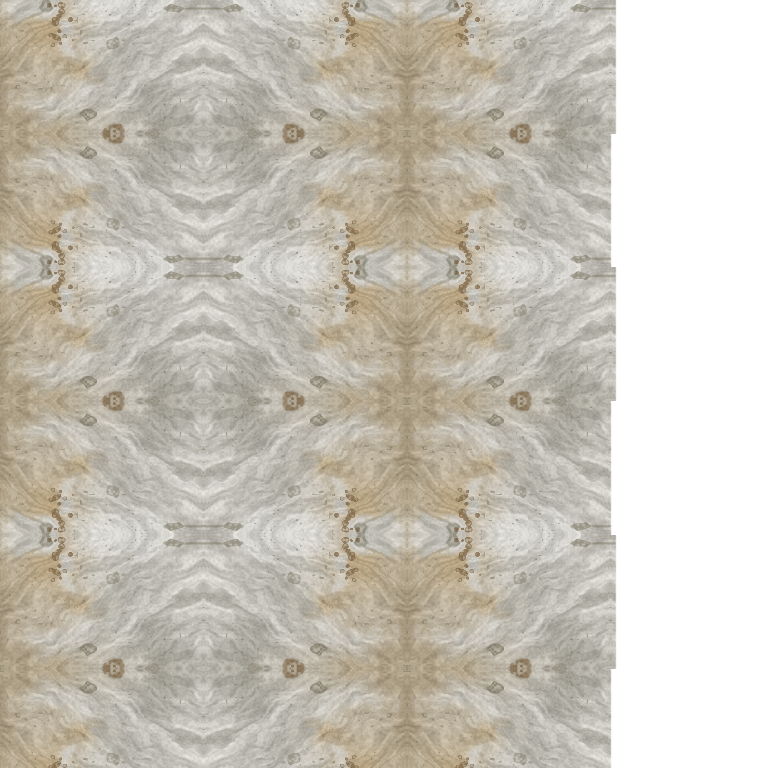
Give the GLSL for this pattern, as a WebGL 1 fragment shader.

```glsl
precision highp float;
uniform vec2 u_resolution;

const float CELL_SCALE = 7.68;               // cell units per canvas
const vec2 CELL = vec2(2.035, 1.337);        // one mirrored quarter
const vec3 PALE = vec3(0.825, 0.815, 0.79);
const vec3 GREY = vec3(0.66, 0.65, 0.615);
const vec3 TAN = vec3(0.68, 0.625, 0.52);
const vec3 OCHRE = vec3(0.70, 0.60, 0.43);
const vec3 BROWN = vec3(0.46, 0.36, 0.23);
const vec3 MOSS = vec3(0.47, 0.45, 0.37);

float hash(vec2 p) {
  vec3 h = fract(vec3(p.xyx) * 0.1031);
  h += dot(h, h.yzx + 33.33);
  return fract((h.x + h.y) * h.z);
}

float noise(vec2 p) {
  vec2 i = floor(p), f = fract(p);
  f = f * f * (3.0 - 2.0 * f);
  return mix(mix(hash(i), hash(i + vec2(1.0, 0.0)), f.x),
             mix(hash(i + vec2(0.0, 1.0)), hash(i + 1.0), f.x), f.y);
}

float fbm(vec2 p) {
  float sum = 0.0, gain = 0.5;
  for (int i = 0; i < 5; i++) {
    sum += gain * noise(p);
    p = mat2(1.6, 1.2, -1.2, 1.6) * p + 17.3;
    gain *= 0.55;
  }
  return sum;
}

// Triangle-wave fold: mirrors every second cell
vec2 mirrorFold(vec2 p, vec2 cell) {
  return abs(mod(p + cell, 2.0 * cell) - cell);
}

// Soft elliptical glow
float glow(vec2 p, vec2 centre, vec2 radius) {
  vec2 d = (p - centre) / radius;
  return exp(-dot(d, d));
}

// Soft brush stroke from a to b
float stroke(vec2 p, vec2 a, vec2 b, float width) {
  vec2 ab = b - a;
  float d = length(p - a - ab * clamp(dot(p - a, ab) / dot(ab, ab), 0.0, 1.0));
  return exp(-d * d / (width * width));
}

// Ragged, pitted mineral spot with a darker rim
float spot(vec2 p, vec2 centre, vec2 radius) {
  float d = length((p - centre) / radius) + 0.6 * (noise(p * 24.0) - 0.5);
  float rim = smoothstep(0.4, 0.85, d);
  float pits = smoothstep(0.35, 0.65, noise(p * 42.0));
  return smoothstep(1.1, 0.85, d) * mix(0.25 + 0.6 * pits, 0.9, rim * 0.7);
}

// Small pebbles gathered around a centre
float pebbles(vec2 p, vec2 centre, vec2 spread) {
  float mask = 0.0;
  for (int i = 0; i < 18; i++) {
    float k = float(i);
    vec2 jitter = vec2(hash(vec2(k, 3.7)), hash(vec2(k, 9.1))) * 2.0 - 1.0;
    float size = mix(0.014, 0.042, hash(vec2(k, 5.3)));
    mask = max(mask, spot(p, centre + jitter * spread, vec2(size, size * 0.85)));
  }
  return mask;
}

// Broken outline of a box
float boxOutline(vec2 p, vec2 halfSize, float width) {
  vec2 d = abs(p) - halfSize;
  float dist = length(max(d, 0.0)) + min(max(d.x, d.y), 0.0);
  return smoothstep(width, 0.0, abs(dist)) * smoothstep(0.25, 0.6, noise(p * 19.0));
}

vec3 marble(vec2 q) {
  // Veins run outward along one diagonal
  vec2 warp = vec2(fbm(q * 2.3), fbm(q * 2.3 + 31.0)) - 0.5;
  vec2 w = q + 0.28 * warp;
  vec2 along = normalize(vec2(1.0, 0.6));
  vec2 r = vec2(dot(w, along), dot(w, vec2(-along.y, along.x)));
  float vein = fbm(r * vec2(2.0, 8.0) + 5.0);
  float fibre = fbm(r * vec2(8.0, 30.0) + 11.0);
  float cloud = fbm(w * 3.0 + 40.0);

  // Grey veins, darkest around the far lower corner
  float greyField = 0.75 * smoothstep(0.40, 0.68, vein) + 0.5 * glow(w, vec2(CELL.x, 0.0), vec2(0.75, 0.45));
  vec3 col = mix(PALE, GREY, clamp(greyField, 0.0, 1.0));

  // Tan bands along two mirror axes, with a star where they cross
  float band = glow(w, vec2(0.2, 0.0), vec2(1.0, 0.24));
  float side = 0.65 * smoothstep(1.3, 0.0, w.x) * smoothstep(0.3, 0.65, cloud);
  float column = 0.7 * exp(-q.x / 0.09) * (0.4 + glow(q, vec2(0.0, 0.5), vec2(1.0, 0.35)));
  col = mix(col, TAN, clamp(0.75 * band + side + column, 0.0, 0.95));
  float feather = stroke(q, vec2(0.02, 0.55), vec2(0.22, 0.82), 0.045)
    + stroke(q, vec2(0.0), vec2(0.28, 0.14), 0.035)
    + 0.8 * stroke(q, vec2(0.0, 0.2), vec2(0.0, 0.75), 0.04)
    + 0.7 * stroke(w, vec2(0.34, 0.47), vec2(0.56, 0.50), 0.05);
  col = mix(col, TAN * 0.88, clamp(feather * (0.25 + 0.6 * fibre), 0.0, 0.8));

  // Ochre stains and bright clearings
  float stain = glow(w, vec2(0.55, 1.05), vec2(0.28, 0.35)) + 0.7 * glow(w, vec2(0.88, 0.68), vec2(0.2, 0.12));
  col = mix(col, OCHRE, clamp(stain * smoothstep(0.35, 0.62, cloud) * 0.75, 0.0, 1.0));
  float bright = glow(w, vec2(0.95, CELL.y), vec2(0.38, 0.2)) + 0.7 * glow(w, vec2(1.55, CELL.y), vec2(0.3, 0.3));
  col = mix(col, vec3(0.845, 0.84, 0.82), clamp(0.8 * bright, 0.0, 0.85));

  // Fine fibres and grain
  col += 0.22 * (fibre - 0.5) + 0.07 * (noise(q * 55.0) - 0.5);

  // Mineral spots
  float brown = spot(q, vec2(1.15, 0.0), vec2(0.105, 0.11));
  col = mix(col, BROWN, 0.85 * brown);
  float moss = max(spot(q, vec2(0.88, 0.19), vec2(0.08, 0.05)), 0.7 * spot(q, vec2(1.14, 0.9), vec2(0.07, 0.06)));
  moss = max(moss, 0.6 * spot(q, vec2(1.53, 0.0), vec2(0.07, 0.05)));
  moss = max(moss, 0.8 * spot(q, vec2(0.46, 1.28), vec2(0.07, 0.06)));
  moss = max(moss, 0.8 * spot(q, vec2(1.74, 1.25), vec2(0.09, 0.04)));
  moss = max(moss, 0.6 * boxOutline(q - CELL, vec2(0.33, 0.085), 0.025));
  col = mix(col, MOSS, 0.85 * moss);
  col = mix(col, BROWN, 0.8 * pebbles(q, vec2(0.62, 1.12), vec2(0.13, 0.25)));
  float specks = smoothstep(0.86, 0.95, noise(q * 31.0 + 70.0)) * smoothstep(0.5, 0.65, cloud);
  return mix(col, MOSS, 0.5 * specks);
}

void main() {
  vec2 uv = gl_FragCoord.xy / u_resolution;
  vec2 p = vec2(uv.x, 1.0 - uv.y) * CELL_SCALE;
  vec3 col = marble(mirrorFold(p - vec2(0.0, CELL.y), CELL));

  // Blank margin, its edge stepping with each row
  float row = floor(p.y / CELL.y);
  float edge = mix(0.802, 0.7956, mod(row, 2.0));
  float pixel = 1.0 / u_resolution.x;
  col = mix(col, vec3(1.0), smoothstep(edge - pixel, edge + pixel, uv.x));
  gl_FragColor = vec4(col, 1.0);
}
```
